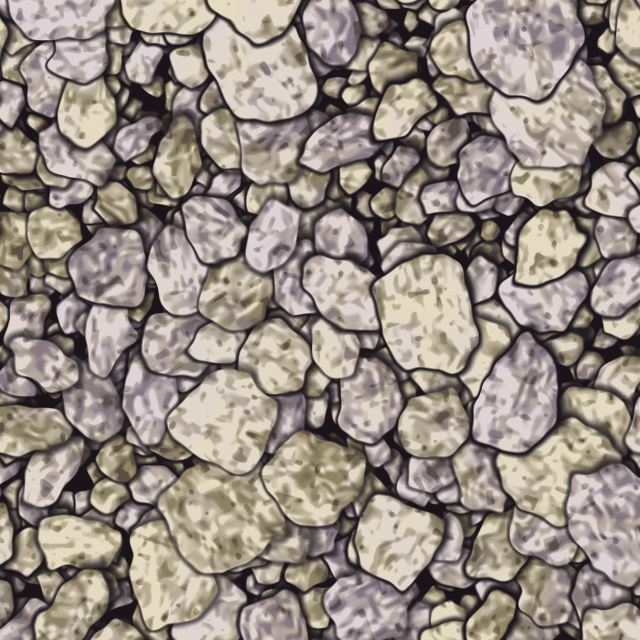
Write a Shadertoy shader that draws this texture.

```glsl
// Crushed angular gravel: speckled stones of mixed sizes piled over dark gaps.

const float TAU = 6.2831853;
const vec3 GAP   = vec3(0.10, 0.08, 0.10);
const vec3 SHADE = vec3(0.35, 0.31, 0.29);
const vec3 OCHRE = vec3(0.54, 0.51, 0.42);
const vec3 MAUVE = vec3(0.53, 0.49, 0.51);
const vec3 SAND  = vec3(0.70, 0.67, 0.62);
const vec3 PALE  = vec3(0.87, 0.85, 0.82);
const vec2 LIGHT = vec2(-0.8, -0.6);

float hash(vec2 p) {
    vec3 q = fract(p.xyx * 0.1031);
    q += dot(q, q.yzx + 33.33);
    return fract((q.x + q.y) * q.z);
}

vec2 hash2(vec2 p) {
    return vec2(hash(p), hash(p + 57.3));
}

float noise(vec2 p) {
    vec2 i = floor(p), f = fract(p);
    f = f * f * (3.0 - 2.0 * f);
    return mix(mix(hash(i), hash(i + vec2(1, 0)), f.x),
               mix(hash(i + vec2(0, 1)), hash(i + vec2(1, 1)), f.x), f.y);
}

mat2 rotation(float a) {
    return mat2(cos(a), sin(a), -sin(a), cos(a));
}

// Irregular polygon with softened corners; equals 1 on the outline.
float chippedPolygon(vec2 p, vec2 seed) {
    float sum = 0.0;
    for (int i = 0; i < 7; i++) {
        vec2 r = hash2(seed + float(i) * 3.7);
        float a = TAU * (float(i) + 0.6 * r.x) / 7.0;
        float reach = mix(0.76, 1.02, r.y);
        sum += pow(max(dot(p, vec2(cos(a), sin(a))) / reach, 0.0), 14.0);
    }
    return pow(sum, 1.0 / 14.0);
}

// Mineral colour ramp from shaded to pale, leaning to ochre or mauve.
vec3 mineral(float tone, float tint) {
    vec3 mid = mix(OCHRE, MAUVE, smoothstep(0.3, 0.7, tint));
    vec3 c = mix(SHADE, mid, smoothstep(0.28, 0.48, tone));
    c = mix(c, SAND, smoothstep(0.50, 0.66, tone));
    c = mix(c, PALE, smoothstep(0.66, 0.82, tone));
    return c * mix(vec3(1.03, 1.01, 0.92), vec3(1.0, 0.97, 1.03), tint);
}

// Speckled surface in the stone's own axes.
vec3 stoneSurface(vec2 q, vec2 seed, float tone, float tint) {
    vec2 s = q + hash2(seed + 5.1) * 7.0;
    vec2 bend = vec2(noise(s * 40.0), noise(s * 40.0 + 19.0)) * 0.016;
    float blotch = noise((s + bend) * vec2(42.0, 60.0));
    float grain = noise((s + bend) * vec2(85.0, 115.0) + 31.0);
    float pits = smoothstep(0.74, 0.92, noise(s * 72.0 + 63.0));
    tone += 0.34 * (blotch - 0.5) + 0.46 * (grain - 0.5) - 0.24 * pits;
    tint += 0.7 * (noise(s * 26.0 + 11.0) - 0.5);
    return mineral(tone, clamp(tint, 0.0, 1.0));
}

// Lays one grid of stones over the colour below; later cells lie on top.
vec3 layStones(vec3 color, vec2 uv, float cells, float share, float baseTone, float soft) {
    vec2 home = floor(uv * cells);
    for (int j = -1; j <= 1; j++)
    for (int i = -1; i <= 1; i++) {
        vec2 cell = home + vec2(i, j);
        vec2 seed = cell + cells * 13.0 + 100.0;
        if (hash(seed + 2.9) > share) continue;

        vec2 center = (cell + mix(vec2(0.15), vec2(0.85), hash2(seed))) / cells;
        float radius = mix(0.52, 0.75, hash(seed + 8.3)) / cells;
        float aspect = mix(0.58, 1.0, hash(seed + 4.7));
        vec2 away = uv - center;
        mat2 turn = rotation(TAU * hash(seed + 6.1));
        vec2 q = turn * away;
        vec2 rough = vec2(noise(uv * 38.0), noise(uv * 38.0 + 43.0)) - 0.5;
        vec2 axes = radius * vec2(1.0, aspect);
        vec2 shape = (q + rough * 0.012) / axes;
        float edge = (chippedPolygon(shape, seed) - 1.0) * radius * aspect;

        // Contact shadow, wider on the side away from the light.
        float side = dot(away, LIGHT) / radius;
        float width = mix(0.017, 0.009, smoothstep(-0.8, 0.8, side));
        float shadow = 1.0 - smoothstep(0.002, width, edge);
        color = mix(color, GAP, shadow * mix(0.65, 1.0, hash(seed + 3.3)));

        float cover = 1.0 - smoothstep(-soft, soft, edge);
        if (cover > 0.0) {
            float tone = baseTone + 0.22 * (hash(seed + 7.7) - 0.5) + 0.05 * side;
            float rim = smoothstep(-0.012, 0.0, edge);
            tone += rim * mix(-0.16, 0.06, smoothstep(-0.5, 0.9, side));
            vec3 surface = stoneSurface(q, seed, tone, hash(seed + 9.4));
            color = mix(color, surface, cover);
        }
    }
    return color;
}

void mainImage(out vec4 fragColor, in vec2 fragCoord) {
    vec2 uv = fragCoord / iResolution.y;
    float soft = max(0.0022, 1.0 / iResolution.y);

    // Fine chips first, the largest stones last.
    vec3 color = GAP;
    color = layStones(color, uv, 24.0, 1.00, 0.62, soft);
    color = layStones(color, uv, 15.0, 0.85, 0.67, soft);
    color = layStones(color, uv, 10.0, 0.60, 0.71, soft);
    color = layStones(color, uv, 6.5, 0.42, 0.73, soft);
    fragColor = vec4(color, 1.0);
}
```
